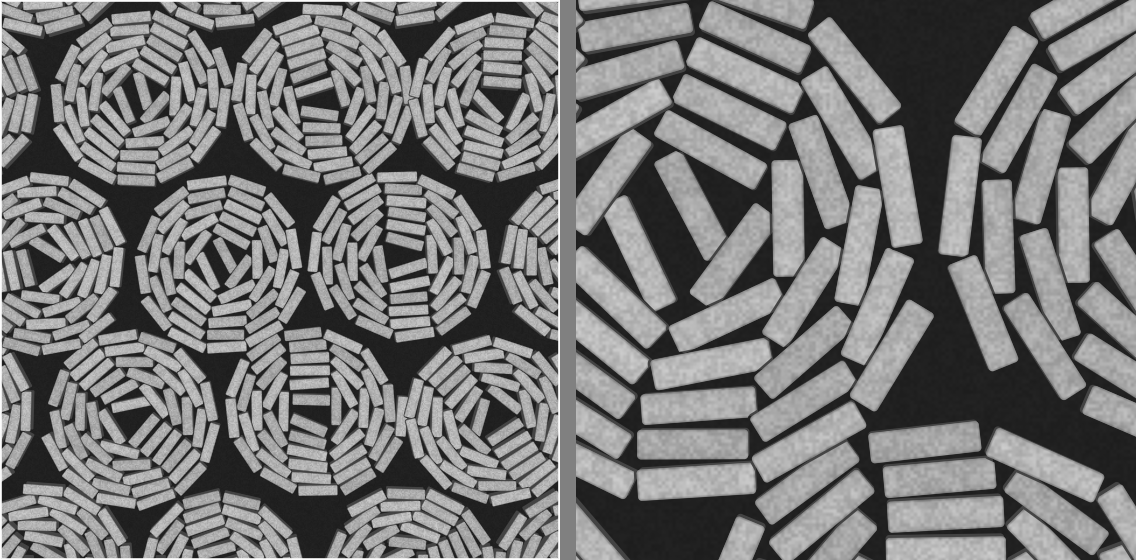
Left: the whole. Right: its middle third, enlarged.
This pattern is drawn by a Shadertoy shader. Its source:

```glsl
#define SPACING 0.325      // distance between coil centres in a row
#define ROW_STEP 0.28      // distance between rows of coils
#define JITTER 0.022       // scatter of the coil centres
#define COIL_RADIUS 0.158  // outermost rod axis
#define ROD_LENGTH 0.0695
#define ROD_WIDTH 0.0184
#define TURN_PITCH 0.0200  // radial growth per turn of a wide coil
#define TILT 0.07          // random turn of single rods
#define SQUASH 0.035       // ovalness of the coils
#define LEAN 0.012         // perspective shift of the rod bases
#define GRAIN 0.17         // mottling of the rod faces
#define FRAME 0.0032       // white margin

const float TAU = 6.2831853;
const float GROUND = 0.125, WALL = 0.28, FACE = 0.70, RIM = 0.54;

float hash(vec2 p) {
    vec3 q = fract(p.xyx * 0.1031);
    q += dot(q, q.yzx + 33.33);
    return fract((q.x + q.y) * q.z);
}

float noise(vec2 p) {
    vec2 i = floor(p), f = fract(p);
    f = f * f * (3.0 - 2.0 * f);
    return mix(mix(hash(i), hash(i + vec2(1, 0)), f.x),
               mix(hash(i + vec2(0, 1)), hash(i + vec2(1, 1)), f.x), f.y);
}

float roundedBox(vec2 p, vec2 halfSize, float corner) {
    vec2 d = abs(p) - halfSize + corner;
    return length(max(d, 0.0)) + min(max(d.x, d.y), 0.0) - corner;
}

float cover(float d, float soft) {
    return 1.0 - smoothstep(-soft, soft, d);
}

// Lays rods along an outward spiral; adds to face tone, face and wall coverage.
void layCoil(vec2 p, vec2 lean, vec2 id, float soft,
             inout float tone, inout float face, inout float wall) {
    float radius = mix(0.011, 0.024, hash(id + 3.7));
    float angle = TAU * hash(id + 7.1);
    float axis = TAU * hash(id + 11.3);
    float limit = COIL_RADIUS * mix(0.97, 1.01, hash(id + 19.9));

    for (int i = 0; i < 90; i++) {
        if (radius > limit) break;
        float rodRadius = radius * (1.0 + SQUASH * cos(2.0 * (angle - axis)));
        float pitch = TURN_PITCH + 0.00024 / radius;

        if (abs(length(p) - rodRadius) < ROD_LENGTH) {
            vec2 seed = vec2(float(i) + 0.5, id.x * 7.3 + id.y * 31.7);
            float rnd = hash(seed), rnd2 = hash(seed + 57.3);
            float turn = angle - pitch / (TAU * radius) + TILT * (rnd - 0.5);
            vec2 outward = vec2(cos(turn), sin(turn));
            vec2 along = vec2(-outward.y, outward.x);
            vec2 local = p - rodRadius * vec2(cos(angle), sin(angle));
            vec2 top = vec2(dot(local, along), dot(local, outward));
            vec2 base = top + vec2(dot(lean, along), dot(lean, outward));
            vec2 halfSize = 0.5 * vec2(ROD_LENGTH * mix(0.95, 1.03, rnd2),
                                       ROD_WIDTH * mix(0.95, 1.03, rnd));
            float d = roundedBox(top, halfSize, 0.0024);
            float inside = cover(d, soft);
            float across = top.y / halfSize.y;

            // Each rod cuts a thin dark seam into those laid before it.
            face = max(face * (1.0 - cover(d - 0.0016, soft)), inside);
            float shade = FACE + 0.07 * (rnd2 - 0.5) - 0.05 * across * across;
            shade = mix(RIM, shade, smoothstep(0.0, 0.0016, -d));
            tone = mix(tone, shade, inside);
            wall = max(wall, cover(roundedBox(base, halfSize, 0.0024), soft));
        }
        float stepAngle = 2.0 * atan(0.5 * ROD_LENGTH + 0.0004,
                                     max(rodRadius - 0.4 * ROD_WIDTH, 0.002));
        angle += stepAngle;
        radius += pitch * stepAngle / TAU;
    }
}

void mainImage(out vec4 fragColor, in vec2 fragCoord) {
    vec2 p = fragCoord / iResolution.y;
    vec2 canvas = iResolution.xy / iResolution.y;
    float soft = 0.65 / iResolution.y;
    vec2 lean = (p - 0.5 * canvas) * LEAN;
    float tone = FACE, face = 0.0, wall = 0.0;

    // Coils on a staggered grid
    for (int j = -1; j <= 1; j++) {
        float row = floor((p.y + 0.02) / ROW_STEP + 0.5) + float(j);
        float shift = 0.0755 + 0.5 * SPACING * mod(row, 2.0);
        for (int i = -1; i <= 1; i++) {
            float column = floor((p.x - shift) / SPACING + 0.5) + float(i);
            vec2 id = vec2(column, row);
            vec2 centre = vec2(column * SPACING + shift, row * ROW_STEP - 0.02);
            centre += JITTER * (vec2(hash(id + 23.1), hash(id + 41.9)) - 0.5);
            vec2 q = p - centre;
            if (length(q) > COIL_RADIUS + 0.04) continue;
            // Half of the coils wind the other way
            vec2 winding = vec2(hash(id + 5.3) < 0.5 ? -1.0 : 1.0, 1.0);
            layCoil(q * winding, lean * winding, id, soft, tone, face, wall);
        }
    }

    // Surface: ground, rod sides, mottled faces
    float mottle = 0.7 * noise(p * 480.0) + 0.3 * noise(p * 150.0 + 9.0) - 0.5;
    float grey = GROUND + 0.03 * mottle;
    grey = mix(grey, WALL, wall * 0.9);
    grey = mix(grey, tone + GRAIN * mottle, face);

    // White margin
    vec2 edge = min(p, canvas - p);
    grey = mix(grey, 0.99, cover(min(edge.x, edge.y) - FRAME, soft));
    fragColor = vec4(vec3(grey), 1.0);
}
```
